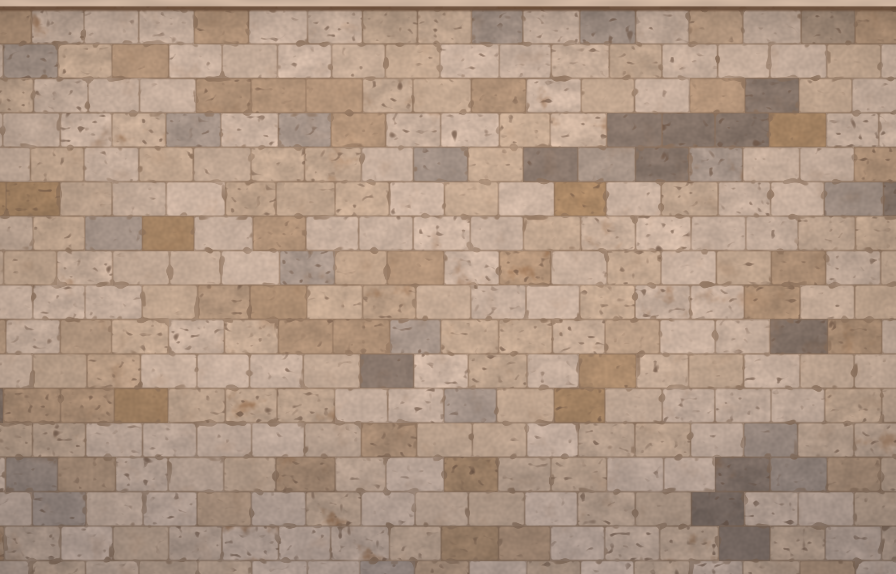
Give the GLSL for this texture, as a WebGL 1 fragment shader.

```glsl
precision highp float;
// Weathered travertine block wall in running bond below a pale ledge.

uniform vec2 u_resolution;

// Layout: fractions of the canvas, or of one course height
const float COLUMNS = 16.34;
const float COURSE = 0.06;
const float LEDGE = 0.0165;
const float BLOCK_ASPECT = 1.6;
const float FIRST_OFFSET = 0.57;
const float JOINT_JITTER = 0.09;
const float JOINT_HALF = 0.022;
const float CORNER_RADIUS = 0.09;
const float PIT_SCALE = 5.0;

// Stone and mortar colours
const vec3 PALE = vec3(0.795, 0.700, 0.632);
const vec3 CREAM = vec3(0.765, 0.657, 0.567);
const vec3 TAN = vec3(0.700, 0.578, 0.475);
const vec3 OCHRE = vec3(0.660, 0.525, 0.395);
const vec3 GREY = vec3(0.650, 0.580, 0.535);
const vec3 DARK_GREY = vec3(0.535, 0.465, 0.420);
const vec3 RUST = vec3(0.540, 0.365, 0.230);
const vec3 PIT = vec3(0.430, 0.330, 0.265);
const vec3 MORTAR = vec3(0.550, 0.440, 0.355);
const vec3 LEDGE_STONE = vec3(0.800, 0.700, 0.620);
const vec3 LEDGE_SHADOW = vec3(0.400, 0.285, 0.205);
const vec3 LOW_LIGHT = vec3(0.835, 0.850, 0.880);

float hash(vec2 p) {
  vec3 q = fract(p.xyx * vec3(0.1031, 0.1030, 0.0973));
  q += dot(q, q.yzx + 33.33);
  return fract((q.x + q.y) * q.z);
}

vec2 gradient(vec2 cell) {
  float angle = 6.28318 * hash(cell + 71.0);
  return vec2(cos(angle), sin(angle));
}

float gradientNoise(vec2 p) {
  vec2 i = floor(p), f = p - i;
  vec2 w = f * f * f * (f * (f * 6.0 - 15.0) + 10.0);
  vec2 e = vec2(1.0, 0.0);
  float low = mix(dot(gradient(i), f), dot(gradient(i + e), f - e), w.x);
  float high = mix(dot(gradient(i + e.yx), f - e.yx), dot(gradient(i + 1.0), f - 1.0), w.x);
  return mix(low, high, w.y);
}

float fbm(vec2 p) {
  float sum = 0.0, gain = 0.6;
  for (int octave = 0; octave < 4; octave++) {
    sum += gain * gradientNoise(p);
    p = p * 2.03 + 17.3;
    gain *= 0.5;
  }
  return sum;
}

// Position of the joint to the left of a block
float jointX(vec2 block) {
  return block.x + JOINT_JITTER * (hash(block + 5.0) - 0.5);
}

// Base tone of a block, with rarer stones at higher picks
vec3 stoneTone(vec2 block) {
  float pick = hash(block + 23.0) + 0.22 * gradientNoise(block * vec2(0.27, 0.35) + 3.1);
  vec3 tone = mix(PALE, CREAM, smoothstep(0.30, 0.62, pick));
  tone = mix(tone, TAN, smoothstep(0.70, 0.78, pick));
  tone = mix(tone, OCHRE, smoothstep(0.85, 0.88, pick));
  tone = mix(tone, GREY, smoothstep(0.90, 0.92, pick));
  tone = mix(tone, DARK_GREY, smoothstep(0.97, 0.985, pick));
  return tone * (0.97 + 0.06 * hash(block + 41.0));
}

void main() {
  vec2 uv = gl_FragCoord.xy / u_resolution;
  float depth = 1.0 - uv.y;
  float course = (depth - LEDGE) / COURSE;
  float pixel = 1.0 / (u_resolution.y * COURSE);
  float row = floor(course);

  // Block lookup with uneven vertical joints
  float x = uv.x * COLUMNS - FIRST_OFFSET + 0.5 * mod(row, 2.0);
  vec2 block = vec2(floor(x), row);
  if (x < jointX(block)) block.x -= 1.0;
  else if (x > jointX(block + vec2(1.0, 0.0))) block.x += 1.0;
  float left = jointX(block), right = jointX(block + vec2(1.0, 0.0));
  vec2 p = vec2(uv.x * COLUMNS * BLOCK_ASPECT, course);

  // Rounded block outline with chipped edges
  vec2 halfSize = 0.5 * vec2((right - left) * BLOCK_ASPECT, 1.0);
  vec2 local = vec2((x - 0.5 * (left + right)) * BLOCK_ASPECT, course - row - 0.5);
  vec2 q = abs(local) - halfSize + CORNER_RADIUS;
  float edge = length(max(q, 0.0)) + min(max(q.x, q.y), 0.0) - CORNER_RADIUS;
  float chips = 0.09 * smoothstep(0.12, 0.5, gradientNoise(p * 2.7 + 9.0));
  float joint = smoothstep(-pixel, pixel, edge + JOINT_HALF + chips);

  // Clouding, rust stains and pits
  vec2 grain = p + 13.0 * hash(block + 3.0);
  float wear = hash(block + 61.0);
  float cloud = fbm(grain * vec2(1.3, 1.9));
  vec3 color = stoneTone(block) * (1.0 + (0.10 + 0.13 * wear) * cloud);
  color *= 1.0 + 0.06 * gradientNoise(p * 8.0);
  float stain = smoothstep(0.10, 0.55, fbm(grain * 1.1 + 31.0));
  color = mix(color, RUST, stain * (0.12 + 0.6 * smoothstep(0.82, 1.0, wear)));
  float pits = smoothstep(0.27, 0.52, gradientNoise(grain * vec2(0.8, 1.1) * PIT_SCALE));
  pits *= smoothstep(-0.2, 0.35, cloud + 0.5 * wear - 0.25);
  color = mix(color, PIT, 0.65 * pits);
  float hollow = smoothstep(0.43, 0.57, gradientNoise(grain * vec2(2.4, 2.0) + 47.0));
  color = mix(color, PIT, 0.75 * hollow * smoothstep(0.5, 0.8, wear));
  float mortarWear = 0.64 + 0.45 * gradientNoise(p * 1.7 + 80.0);
  color = mix(color, MORTAR, joint * clamp(mortarWear, 0.3, 0.95));

  // Cooler light near the ground and a soft fall-off at the sides
  color *= mix(LOW_LIGHT, vec3(1.0), smoothstep(0.02, 0.42, uv.y));
  color *= 1.0 - 0.09 * pow(abs(2.0 * uv.x - 1.0), 3.0);
  color *= 1.0 - 0.13 * exp(-max(course, 0.0) * 1.5);

  // Ledge and the shadow beneath it
  float soft = 1.0 / u_resolution.y;
  float shadow = smoothstep(LEDGE + 0.004 + soft, LEDGE - soft, depth);
  color = mix(color, LEDGE_SHADOW, 0.85 * shadow);
  vec3 ledge = LEDGE_STONE * (1.0 + 0.08 * gradientNoise(p * vec2(0.8, 5.0)));
  color = mix(color, ledge, smoothstep(0.011 + soft, 0.011 - soft, depth));

  gl_FragColor = vec4(color, 1.0);
}
```
